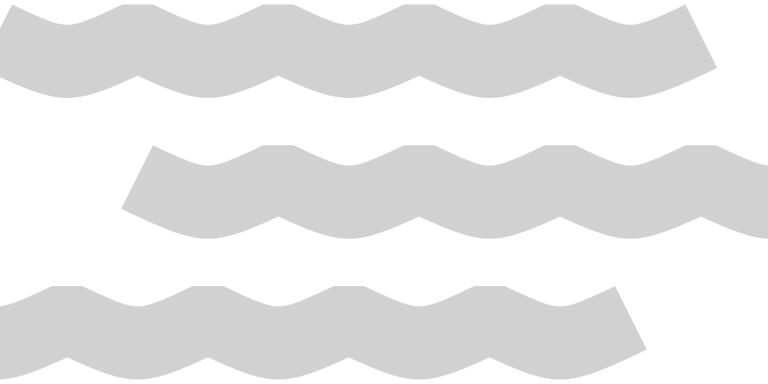
A Shadertoy shader for this pattern:

```glsl
// Three rows of broad grey wavy bands with slanted ends, staggered on white.

const float PERIOD = 11.0 / 30.0;      // wave length and row spacing, in canvas heights
const float HALF_HEIGHT = 0.332;       // all lengths below are in periods
const float LAST_DIP = 2.0;            // five dips per band, numbered -2 to 2
const vec3 PAPER = vec3(1.0);
const vec3 BAND = vec3(0.82);

// Rounded valley: zero at x = 0, rising towards straight flanks.
float valley(float x, float roundness, float slope) {
    return length(vec2(roundness, slope * x)) - roundness;
}

// Signed distance to one band centred on the origin.
float bandDistance(vec2 p) {
    float x = p.x - clamp(round(p.x), -LAST_DIP, LAST_DIP);

    // Upper edge has flat crests, lower edge has sharp cusps
    float upper = p.y - 0.188 - valley(x, 0.061, 0.5);
    float lower = valley(x, 0.1435, 0.53) - HALF_HEIGHT - p.y;
    float waves = max(upper, lower) * 0.93;
    float crest = p.y - HALF_HEIGHT;

    // Ends are cut square to the sloping flanks
    float cut = abs(p.x) - LAST_DIP - 0.391 - 0.5 * (HALF_HEIGHT - p.y);
    return max(max(waves, crest), cut * 0.894);
}

// Sideways offset of each row, from the bottom row up.
float rowShift(float row) {
    return row < -0.5 ? -0.75 : (row < 0.5 ? 0.75 : -0.25);
}

void mainImage(out vec4 fragColor, in vec2 fragCoord) {
    float scale = iResolution.y * PERIOD;
    vec2 p = (fragCoord - 0.5 * iResolution.xy) / scale;

    // Pick the row and move into its local frame
    float row = round(p.y);
    vec2 local = p - vec2(rowShift(row), row);

    // One pixel of edge smoothing
    float coverage = clamp(0.5 - bandDistance(local) * scale, 0.0, 1.0);
    fragColor = vec4(mix(PAPER, BAND, coverage), 1.0);
}
```
